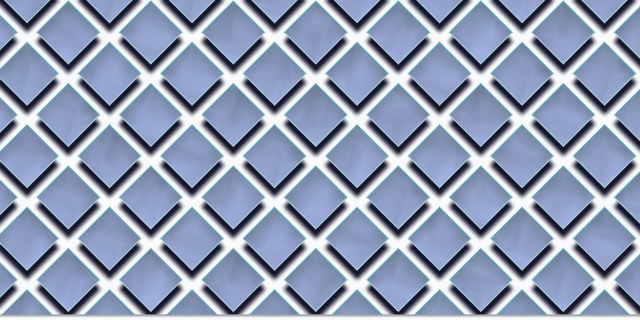
This pattern is drawn by a Shadertoy shader. Its source:

```glsl
// Diagonal lattice of glassy blue diamonds with soft drop shadows on white.

// Lengths are fractions of the canvas height.
const float DIAG = 0.70710678;
const float PITCH = 0.2578 * DIAG;        // spacing along the diagonals
const float HALF_SIDE = 0.1003 * DIAG;    // half the side of a diamond
const vec2 ORIGIN = vec2(0.2135, 0.8985); // centre of one diamond
const float RIM_WIDTH = 0.0034;
const float SHADOW_DROP = 0.0285;
const float SHADOW_BLUR = 0.0125;
const float FOOT_HEIGHT = 0.0175;         // pale strip along the bottom

const vec3 GROUND = vec3(0.975, 0.98, 0.985);
const vec3 SHADOW = vec3(0.085, 0.085, 0.165);
const vec3 GLASS_TOP = vec3(0.455, 0.515, 0.625);
const vec3 GLASS_LOW = vec3(0.605, 0.670, 0.850);
const vec3 RIM_TOP = vec3(0.36, 0.68, 0.72);
const vec3 RIM_LOW = vec3(0.67, 0.83, 0.87);
const vec3 FOOT_EDGE = vec3(0.60, 0.61, 0.63);

float hash(vec2 cell) {
    return fract(sin(dot(cell, vec2(41.3, 289.1))) * 4375.5);
}

// Layered sines, bent by one another, roughly -1 to 1.
float clouds(vec2 p) {
    float sum = 0.0, weight = 0.5;
    for (int i = 0; i < 3; i++) {
        p = mat2(0.8, 0.6, -0.6, 0.8) * p + 0.7 * sin(p.yx * 1.3);
        sum += weight * sin(p.x) * sin(p.y + 1.1);
        p *= 1.8;
        weight *= 0.5;
    }
    return sum * 1.4;
}

// Coverage of a square blurred along both of its axes.
float blurredSquare(vec2 q) {
    vec2 side = 1.0 - smoothstep(HALF_SIDE - SHADOW_BLUR,
                                 HALF_SIDE + SHADOW_BLUR, abs(q));
    return side.x * side.y;
}

// Shadows fall downwards, so only this cell and those above contribute.
float shadowCover(vec2 local) {
    float cover = 0.0;
    for (int i = 0; i < 2; i++)
        for (int j = 0; j < 2; j++) {
            vec2 q = local - vec2(i, j) * PITCH + DIAG * SHADOW_DROP;
            cover = max(cover, blurredSquare(q));
        }
    return cover;
}

vec3 glass(vec2 local, vec2 cell) {
    vec2 t = local / HALF_SIDE;
    float seed = hash(cell);
    float height = 0.5 * (t.x + t.y);
    float cloud = clouds(t * 1.9 + seed * 40.0);
    float blue = 0.64 - 0.36 * height + 0.25 * cloud + 0.14 * (seed - 0.5);

    // Dim the inside of the two upper edges and the side corners.
    blue -= 0.30 * smoothstep(0.35, 1.0, max(t.x, t.y));
    blue -= 0.14 * smoothstep(0.3, 1.0, 0.5 * abs(t.x - t.y));
    return mix(GLASS_TOP, GLASS_LOW, clamp(blue, -0.1, 1.1));
}

void mainImage(out vec4 fragColor, in vec2 fragCoord) {
    float pixel = 1.0 / iResolution.y;
    vec2 p = fragCoord * pixel;

    // Turn the lattice by 45 degrees; both axes point upwards.
    vec2 r = p - ORIGIN;
    vec2 q = DIAG * vec2(r.x + r.y, r.y - r.x);
    vec2 cell = floor(q / PITCH + 0.5);
    vec2 local = q - cell * PITCH;

    // Ground and shadow
    vec3 color = mix(GROUND, SHADOW, shadowCover(local));

    // Diamond and rim
    float dist = max(abs(local.x), abs(local.y)) - HALF_SIDE;
    float aa = 0.6 * pixel;
    float upper = smoothstep(-0.15, 0.15, (local.x + local.y) / HALF_SIDE);
    vec3 rimColor = mix(RIM_LOW, RIM_TOP, upper);
    float rim = smoothstep(-RIM_WIDTH - aa, -RIM_WIDTH + aa, dist);
    vec3 tile = mix(glass(local, cell), rimColor, rim);
    color = mix(color, tile, 1.0 - smoothstep(-aa, aa, dist));

    // Foot strip, shaded just below the lattice
    vec3 foot = mix(GROUND, FOOT_EDGE,
                    smoothstep(0.3, 1.0, p.y / FOOT_HEIGHT));
    color = mix(foot, color, smoothstep(-aa, aa, p.y - FOOT_HEIGHT));

    fragColor = vec4(color, 1.0);
}
```
